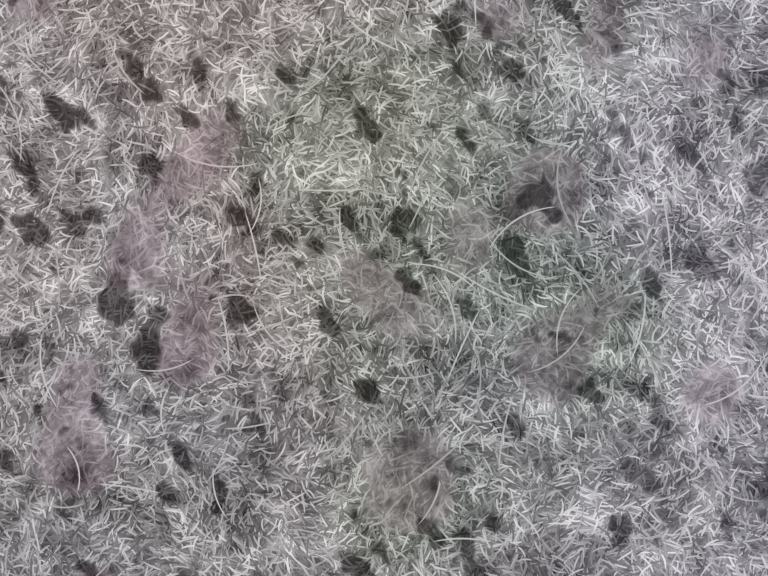
This texture is drawn by a Shadertoy shader. Its source:

```glsl
// Draws a matted field of dry grey winter grass with small shadowed hollows.

const int MAT_LAYERS = 14;
const float SOIL_TONE = 0.42;
const vec3 GREY_CAST = vec3(0.004, -0.006, 0.004);
const vec3 STRAW_CAST = vec3(0.024, 0.002, -0.012);
const vec3 MOSS_CAST = vec3(-0.020, 0.012, -0.012);
const vec3 FROST_CAST = vec3(-0.004, 0.000, 0.012);
const vec3 EARTH_CAST = vec3(0.012, -0.010, 0.004);

vec3 hash3(vec2 cell, float seed) {
    vec2 p = cell + seed * vec2(17.3, 41.7);
    vec3 q = fract(p.xyx * vec3(0.1031, 0.1030, 0.0973));
    q += dot(q, q.yxz + 33.33);
    return fract((q.xxy + q.yzz) * q.zyx);
}

vec2 rotate(vec2 p, float angle) {
    float c = cos(angle), s = sin(angle);
    return vec2(c * p.x + s * p.y, c * p.y - s * p.x);
}

// Cellular noise: soft light and dark spots, one per cell, centred on zero
float spotNoise(vec2 p, float seed) {
    vec2 home = floor(p);
    float sum = 0.0;
    for (int y = -1; y <= 1; y++)
    for (int x = -1; x <= 1; x++) {
        vec2 cell = home + vec2(x, y);
        vec3 rnd = hash3(cell, seed);
        vec2 d = p - cell - rnd.xy;
        float spot = max(0.0, 1.0 - dot(d, d));
        sum += (2.0 * rnd.z - 1.0) * spot * spot * spot;
    }
    return sum;
}

// Layered sines that comb neighbouring blades in related directions
float combAngle(vec2 p) {
    return 0.6 + 1.2 * sin(9.0 * p.x + 2.0 * sin(7.0 * p.y))
               + 0.8 * sin(13.0 * p.y - 6.0 * p.x);
}

float bladeCoverage(vec2 d, float angle, float halfLength, float halfWidth, float bend, float blur) {
    vec2 q = rotate(d, angle);
    float along = q.x / halfLength;
    q.y += bend * halfLength * along * along;
    float side = abs(q.y) - halfWidth * (1.0 - 0.5 * along * along);
    return (1.0 - smoothstep(-blur, blur, side)) * (1.0 - smoothstep(0.75, 1.0, abs(along)));
}

// Lays one jittered blade per cell over the given tone
float layBlades(float tone, vec2 p, float cellSize, float halfWidth, float density,
                float midTone, float toneRange, float blur, float seed) {
    vec2 home = floor(p / cellSize);
    for (int y = -1; y <= 1; y++)
    for (int x = -1; x <= 1; x++) {
        vec2 cell = home + vec2(x, y);
        vec3 place = hash3(cell, seed);
        vec3 look = hash3(cell, seed + 50.0);
        vec2 root = (cell + place.xy) * cellSize;
        float angle = combAngle(root) + 2.6 * (place.z - 0.5);
        float halfLength = cellSize * mix(0.5, 0.98, look.y);
        float bend = 0.6 * (look.z - 0.5);
        float cover = bladeCoverage(p - root, angle, halfLength, halfWidth, bend, blur);
        float present = step(fract(look.z * 37.0), density);
        tone = mix(tone, midTone + toneRange * (look.x - 0.5), cover * present);
    }
    return tone;
}

void mainImage(out vec4 fragColor, in vec2 fragCoord) {
    vec2 p = fragCoord / iResolution.y;
    float blur = max(0.0016, 0.6 / iResolution.y);

    // Broad regions: straw at upper left, moss in the middle, pale at right
    float drift = 0.25 * spotNoise(p * 4.0, 1.0);
    float straw = 1.0 - smoothstep(0.15, 0.75, length((p - vec2(0.35, 0.80)) * vec2(1.0, 0.8)) + drift);
    float moss = 1.0 - smoothstep(0.05, 0.45, length((p - vec2(0.78, 0.58)) * vec2(1.0, 0.7)) + drift);
    float frost = smoothstep(0.75, 1.25, p.x + drift);
    float earth = smoothstep(0.30, 0.60, spotNoise(p * 7.0, 2.0) + 0.3 * moss - 0.12);

    // Mat of crossing blades, the later ones shorter and brighter
    float tone = SOIL_TONE + 0.10 * spotNoise(p * 110.0, 3.0);
    float soil = tone + 0.06;
    for (int i = 0; i < MAT_LAYERS; i++) {
        float height = float(i) / float(MAT_LAYERS - 1);
        float cellSize = mix(0.036, 0.021, height);
        float midTone = mix(0.46, 0.59, height);
        tone = layBlades(tone, p, cellSize, 0.0017, 0.9, midTone, 0.44, blur, float(i) + 4.0);
    }
    tone = mix(tone, soil, 0.55 * earth);

    // Tufts catch the light; slanted hollows between them fall into shadow
    vec2 ragged = p + 0.006 * vec2(spotNoise(p * 55.0, 21.0), spotNoise(p * 55.0, 22.0));
    vec2 slanted = rotate(ragged, -0.95);
    float tufts = 0.09 * spotNoise(ragged * 13.0, 23.0) + 0.10 * spotNoise(ragged * 34.0, 24.0);
    float pits = spotNoise(slanted * vec2(15.0, 27.0), 25.0)
               + 0.35 * spotNoise(ragged * 48.0, 26.0);
    float shadow = smoothstep(0.36, 0.80, pits) * mix(1.0, 0.7, frost);
    tone += tufts + 0.04 * straw + 0.055 * frost - 0.025 * moss;
    tone *= 1.0 - 0.48 * shadow;

    // Sparse long stalks lying on top
    tone = layBlades(tone, p, 0.085, 0.0016, 0.30 + 0.3 * straw, 0.70, 0.16, blur, 31.0);
    tone = clamp(tone, 0.17, 0.88);

    vec3 color = vec3(tone) + GREY_CAST + STRAW_CAST * straw + MOSS_CAST * moss
               + FROST_CAST * frost + EARTH_CAST * earth;
    fragColor = vec4(color, 1.0);
}
```
